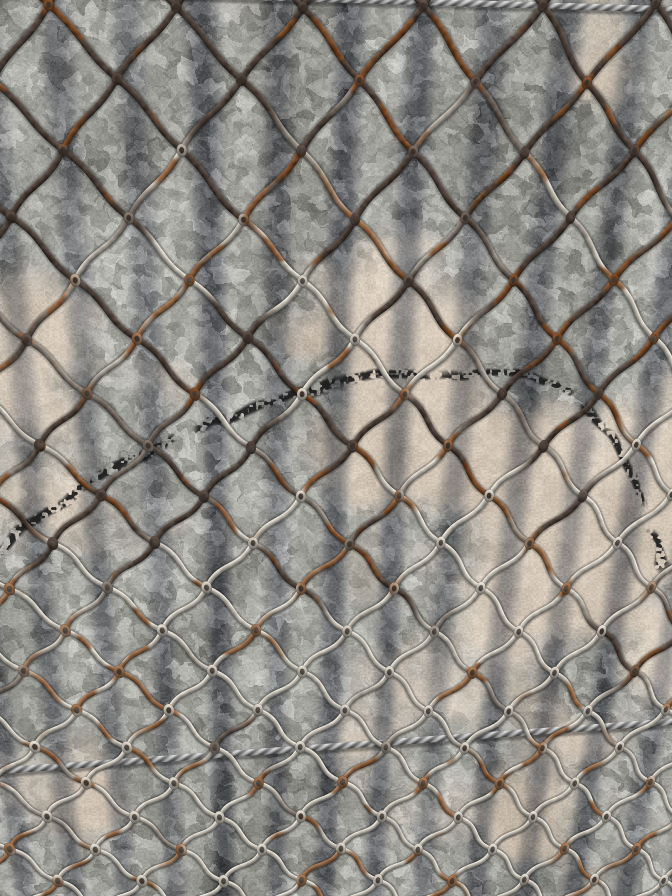
Write a Shadertoy shader that draws this texture.

```glsl
// Weathered chain-link fence in front of sunlit corrugated galvanised metal.

const float TAU = 6.2831853;
const vec3 METAL_LIGHT = vec3(0.63, 0.63, 0.61);
const vec3 METAL_DARK = vec3(0.34, 0.35, 0.37);
const vec3 SUNLIT = vec3(0.82, 0.77, 0.71);
const vec3 WIRE_OLD = vec3(0.31, 0.26, 0.23);
const vec3 WIRE_CLEAN = vec3(0.80, 0.78, 0.74);
const vec3 RUST = vec3(0.52, 0.30, 0.14);
const vec3 SOOT = vec3(0.10, 0.10, 0.10);

float hash(vec2 p) {
    return fract(sin(dot(p, vec2(127.1, 311.7))) * 43758.5453);
}

float noise(vec2 p) {
    vec2 i = floor(p), f = fract(p);
    f = f * f * (3.0 - 2.0 * f);
    return mix(mix(hash(i), hash(i + vec2(1, 0)), f.x),
               mix(hash(i + vec2(0, 1)), hash(i + vec2(1, 1)), f.x), f.y);
}

float fbm(vec2 p) {
    float sum = 0.0, amp = 0.5;
    for (int i = 0; i < 4; i++) {
        sum += amp * noise(p);
        p = p * 2.03 + 17.3;
        amp *= 0.5;
    }
    return sum / 0.9375;
}

// Random tone of the nearest zinc crystal
float spangle(vec2 p) {
    vec2 cell = floor(p);
    float best = 9.0, tone = 0.0;
    for (int j = -1; j <= 1; j++)
    for (int i = -1; i <= 1; i++) {
        vec2 id = cell + vec2(i, j);
        vec2 d = id + vec2(hash(id), hash(id + 41.7)) - p;
        float dist = abs(d.x) + abs(d.y) + 0.5 * max(d.x, d.y);
        if (dist < best) { best = dist; tone = hash(id + 9.1); }
    }
    return tone;
}

float stroke(float dist, float halfWidth, float px) {
    return 1.0 - smoothstep(halfWidth - 0.6 * px, halfWidth + 0.6 * px, abs(dist));
}

// Signed canvas distance to the nearest integer level of a smooth field
float levelDistance(float field, float px) {
    return (field - round(field)) * px / max(length(vec2(dFdx(field), dFdy(field))), 1e-5);
}

vec3 corrugatedMetal(vec2 q) {
    float rib = (q.x - 0.408) / (0.109 - 0.026 * q.y);
    rib += 0.12 * (noise(vec2(rib * 0.7, q.y * 2.0)) - 0.5);
    float groove = smoothstep(0.35, 0.92, abs(fract(rib) - 0.5) * 2.0);
    groove *= 0.65 + 0.35 * hash(vec2(round(rib), 3.0));
    float band = exp(-pow((q.y - 0.62) / 0.38, 2.0));
    float sun = smoothstep(0.42, 0.62, fbm(q * vec2(4.0, 4.5) + 2.7) - 0.14 + 0.2 * band);
    vec2 warp = 0.012 * vec2(noise(q * 90.0), noise(q * 90.0 + 50.0));
    float crystals = 0.6 * spangle((q + warp) * 48.0) + 0.4 * spangle((q + warp) * 85.0);
    vec3 col = mix(METAL_LIGHT, SUNLIT, sun);
    col = mix(col, METAL_DARK, groove * (0.95 - 0.25 * sun));
    col += (crystals - 0.5) * mix(0.30, 0.07, sun);
    col += 0.22 * (fbm(q * vec2(9.0, 5.0) + 31.0) - 0.5);
    return col + 0.07 * (hash(floor(q * 400.0)) - 0.5);
}

// Broken arch of black speckles
float sootTrail(vec2 q) {
    float l = max(1.0 - q.x / 0.67, 0.0), r = max((q.x - 0.67) / 0.33, 0.0);
    float arch = 0.555 + 0.26 * l * l + 0.34 * r * r * r * r;
    float slope = -0.78 * l + 4.1 * r * r * r;
    float dist = (q.y - arch) / sqrt(1.0 + slope * slope);
    dist += 0.014 * (noise(q * 32.0) - 0.5);
    float body = 1.0 - smoothstep(0.003, 0.010, abs(dist));
    float speckle = smoothstep(0.40, 0.56, noise(q * 230.0) * 0.6 + noise(q * 110.0) * 0.4);
    return body * speckle * smoothstep(0.15, 0.4, noise(q * 22.0 + 8.0));
}

vec3 wireColor(vec2 q, float wireId, float side) {
    float clean = smoothstep(0.32, 0.68, noise(q * 8.0 + wireId * 3.7) + 0.75 * (q.y - 0.62));
    vec3 col = mix(WIRE_OLD, WIRE_CLEAN, clean);
    col = mix(col, RUST, 0.75 * smoothstep(0.62, 0.8, noise(q * 24.0 + wireId)));
    return col * (0.85 - 0.38 * side) + 0.1 * (noise(q * 160.0) - 0.5);
}

void drawWire(inout vec3 col, vec2 q, float field, float halfWidth, float px) {
    float dist = levelDistance(field, px);
    float side = clamp(dist / halfWidth, -1.0, 1.0) * sign(dFdy(field)) * -1.0;
    col *= 1.0 - 0.3 * (1.0 - smoothstep(halfWidth, halfWidth * 2.2, abs(dist)));
    col = mix(col, wireColor(q, round(field), side), stroke(dist, halfWidth, px));
}

void drawCable(inout vec3 col, vec2 q, float dist, float px) {
    float strands = 0.5 + 0.5 * sin(q.x * 330.0 + dist * 500.0);
    vec3 steel = vec3(0.40 + 0.34 * strands - dist * 35.0);
    col *= 1.0 - 0.35 * (1.0 - smoothstep(0.004, 0.010, abs(dist - 0.003)));
    col = mix(col, steel, stroke(dist, 0.0048, px));
}

void mainImage(out vec4 fragColor, in vec2 fragCoord) {
    float px = 1.0 / iResolution.x;
    vec2 q = vec2(fragCoord.x, iResolution.y - fragCoord.y) * px; // y runs down
    vec3 col = mix(corrugatedMetal(q), SOOT, 0.92 * sootTrail(q));
    drawCable(col, q, q.y - 1.147 + 0.073 * q.x, px);
    drawCable(col, q, q.y + 0.016 - 0.03 * q.x, px);

    // Mesh coordinates, shrinking towards the bottom
    float pitch = 0.184 - 0.0525 * q.y;
    float u = (q.x - 0.448) / pitch;
    u += 0.015 * u * u + 0.05 * (noise(q * 7.0) - 0.5);
    float row = 1.594 * (q.y - 0.009) / pitch + 0.08 * (noise(q * 6.0 + 20.0) - 0.5);
    float a = u + 0.5 * row, b = u - 0.5 * row;
    float sag = 0.015 + 0.035 * q.y;
    float halfWidth = 0.0046 - 0.0010 * q.y;
    drawWire(col, q, a + sag * sin(TAU * b), halfWidth, px);
    drawWire(col, q, b - sag * sin(TAU * a), halfWidth, px);

    // Hooked knots where the wires interlock
    float da = a - round(a), db = b - round(b);
    vec2 knot = vec2(0.5 * (da + db) * pitch, (da - db) * pitch * pitch / 0.293);
    float ring = length(knot * vec2(1.0, 0.8)) - 0.0055;
    col = mix(col, WIRE_OLD * 0.7, 0.8 * stroke(max(ring, 0.0), 0.002, px));
    col = mix(col, wireColor(q, round(a), knot.y * 90.0), stroke(ring, 0.0019, px));
    fragColor = vec4(clamp(col, 0.0, 1.0), 1.0);
}
```
